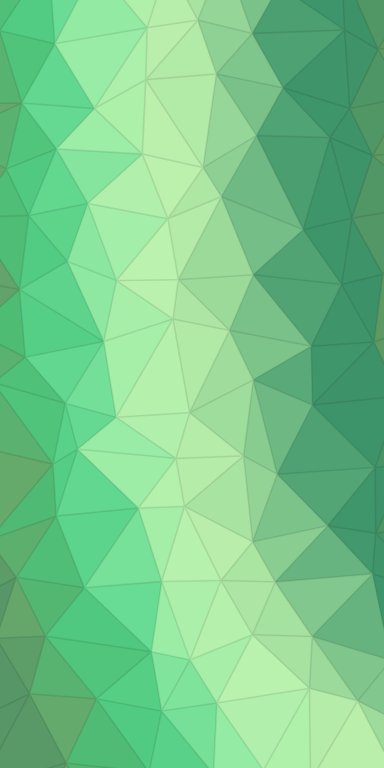
Give the GLSL for this background, as a Shadertoy shader.

```glsl
#define CELL vec2(0.17, 0.16)
#define JITTER 0.64
#define RIDGE_X 0.39
#define RIDGE_BEND 0.49
#define RIDGE_FALL 2.4
#define TONE_VARIATION 0.035
#define SEAM_WIDTH 0.004
#define SEAM_DARKNESS 0.10

// Colour stops across the band: rgb, then signed distance from the ridge
const vec4 STOPS[12] = vec4[12](
    vec4(0.34, 0.59, 0.40, -0.54), vec4(0.40, 0.66, 0.42, -0.46),
    vec4(0.31, 0.73, 0.45, -0.40), vec4(0.32, 0.80, 0.51, -0.30),
    vec4(0.41, 0.86, 0.58, -0.22), vec4(0.61, 0.93, 0.65, -0.13),
    vec4(0.75, 0.95, 0.69, 0.02), vec4(0.66, 0.89, 0.63, 0.12),
    vec4(0.52, 0.79, 0.56, 0.23), vec4(0.25, 0.59, 0.42, 0.41),
    vec4(0.24, 0.57, 0.41, 0.54), vec4(0.36, 0.60, 0.39, 0.62));

vec2 hash2(vec2 p) {
    vec2 k = vec2(dot(p, vec2(127.1, 311.7)), dot(p, vec2(269.5, 183.3)));
    return fract(sin(k) * 4375.85);
}

// Jittered mesh vertex; every other row is staggered by half a cell
vec2 meshVertex(vec2 id) {
    vec2 stagger = vec2(0.5 * mod(id.y, 2.0), 0.0);
    return (id + stagger + JITTER * (hash2(id) - 0.5)) * CELL;
}

// Approximate perpendicular distance to the curved light ridge
float ridgeDistance(vec2 p) {
    float bend = RIDGE_BEND * exp(-RIDGE_FALL * p.y);
    float slope = RIDGE_FALL * bend;
    return (p.x - RIDGE_X - bend) / sqrt(1.0 + slope * slope);
}

vec3 bandColour(float d) {
    vec3 colour = STOPS[0].rgb;
    for (int i = 1; i < 12; i++) {
        float t = (d - STOPS[i - 1].w) / (STOPS[i].w - STOPS[i - 1].w);
        colour = mix(colour, STOPS[i].rgb, clamp(t, 0.0, 1.0));
    }
    return colour;
}

float cross2(vec2 a, vec2 b) {
    return a.x * b.y - a.y * b.x;
}

float edgeDistance(vec2 p, vec2 a, vec2 b) {
    return cross2(p - a, normalize(b - a));
}

float triangleDistance(vec2 p, vec2 a, vec2 b, vec2 c) {
    float winding = sign(cross2(b - a, c - a));
    return max(winding * edgeDistance(p, a, b),
           max(winding * edgeDistance(p, b, c), winding * edgeDistance(p, c, a)));
}

// Adds one flat facet: colour sum and coverage in paint, darkest seam apart
void addFacet(vec2 p, vec2 a, vec2 b, vec2 c, float pixel,
              inout vec4 paint, inout float seam) {
    float d = triangleDistance(p, a, b, c);
    float coverage = clamp(0.5 - d / pixel, 0.0, 1.0);
    if (coverage <= 0.0) return;
    vec2 centre = (a + b + c) / 3.0;
    float tone = TONE_VARIATION * (hash2(centre * 31.0).x - 0.5);
    paint += coverage * vec4(bandColour(ridgeDistance(centre) + tone), 1.0);
    seam = max(seam, 1.0 - smoothstep(0.0, SEAM_WIDTH, abs(d)));
}

void mainImage(out vec4 fragColor, in vec2 fragCoord) {
    float pixel = 1.0 / iResolution.x;
    vec2 p = fragCoord * pixel;
    vec2 home = floor(p / CELL);
    vec4 paint = vec4(0.0);
    float seam = 0.0;

    // Split each nearby cell along its shorter diagonal
    for (int y = -1; y <= 1; y++) {
        for (int x = -1; x <= 1; x++) {
            vec2 id = home + vec2(x, y);
            vec2 a = meshVertex(id);
            vec2 b = meshVertex(id + vec2(1.0, 0.0));
            vec2 c = meshVertex(id + vec2(1.0, 1.0));
            vec2 d = meshVertex(id + vec2(0.0, 1.0));
            if (distance(a, c) < distance(b, d)) {
                addFacet(p, a, b, c, pixel, paint, seam);
                addFacet(p, a, c, d, pixel, paint, seam);
            } else {
                addFacet(p, a, b, d, pixel, paint, seam);
                addFacet(p, b, c, d, pixel, paint, seam);
            }
        }
    }

    vec3 colour = paint.a > 0.0 ? paint.rgb / paint.a : bandColour(ridgeDistance(p));
    fragColor = vec4(colour * (1.0 - SEAM_DARKNESS * seam), 1.0);
}
```
